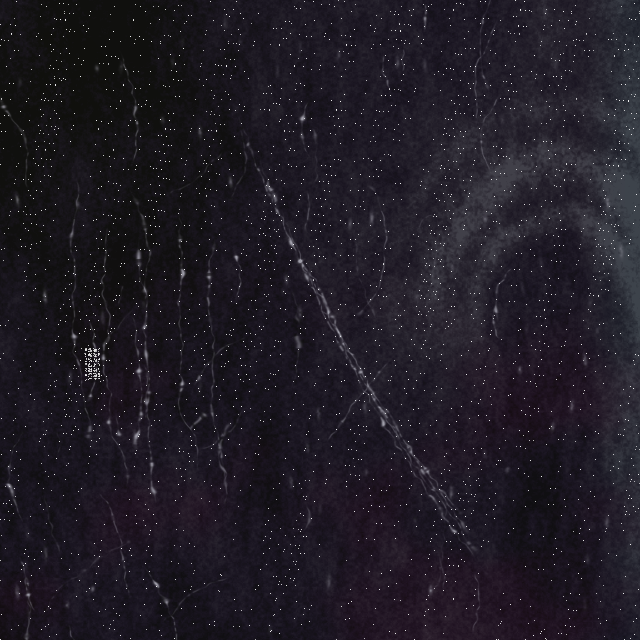
This texture is drawn by a Shadertoy shader. Its source:

```glsl
// Dark scratched film: violet-black grain, beaded hairline scratches, smudged arches and white dust
const vec3 BLACK  = vec3(0.063, 0.058, 0.070);
const vec3 INDIGO = vec3(0.102, 0.083, 0.132);
const vec3 SLATE  = vec3(0.152, 0.137, 0.178);
const vec3 ASH    = vec3(0.225, 0.218, 0.255);
const vec3 SILVER = vec3(0.620, 0.615, 0.660);
const vec3 DUST   = vec3(0.950);
const vec3 PLUM_TINT = vec3(0.022, -0.010, 0.000);
const vec3 TEAL_TINT = vec3(-0.015, 0.012, 0.008);
const vec3 SOOT_TINT = vec3(-0.002, 0.004, -0.018);

const float GRAIN_CELLS = 512.0;     // finest grain and dust, cells per side
const float DUST_SHARE = 0.0046;
const float CLUMP_SHARE = 0.5;       // dust density inside the small clump
const vec2  CLUMP_CENTRE = vec2(0.145, 0.432);
const vec2  CLUMP_HALF = vec2(0.012, 0.026);
const vec2  ARCH_CENTRE = vec2(0.87, 0.50);
const int   SCRATCHES = 46;
const int   LONG_SCRATCHES = 5;
const int   STRANDS = 4;
const int   DABS = 70;
const float HAIR_WIDTH = 0.0021;

float hash(vec2 p) {
    return fract(sin(dot(p, vec2(12.9898, 78.233))) * 43758.5453);
}

float noise(vec2 p) {
    vec2 i = floor(p), f = fract(p);
    f = f * f * (3.0 - 2.0 * f);
    return mix(mix(hash(i), hash(i + vec2(1, 0)), f.x),
               mix(hash(i + vec2(0, 1)), hash(i + vec2(1, 1)), f.x), f.y);
}

float fbm(vec2 p) {
    float sum = 0.0, amp = 0.5;
    for (int i = 0; i < 4; i++) {
        sum += amp * noise(p);
        p = p * 2.03 + 17.1;
        amp *= 0.5;
    }
    return sum / 0.9375;
}

float bump(float x, float width) {
    return exp(-x * x / (width * width));
}

// Beaded hairline; tilt is measured clockwise from vertical
float scratch(vec2 uv, vec2 centre, float tilt, float halfLen, float bend, float wander, float seed) {
    vec2 q = uv - centre;
    float along = dot(q, vec2(sin(tilt), cos(tilt)));
    float across = dot(q, vec2(cos(tilt), -sin(tilt)));
    float s = along / halfLen;
    if (abs(s) > 1.0) return 0.0;
    float wobble = wander * (noise(vec2(along * 18.0, seed)) - 0.5)
                 + 0.005 * (noise(vec2(along * 90.0, seed + 5.0)) - 0.5);
    float d = across - bend * halfLen * s * s - wobble;
    float bead = pow(noise(vec2(along * 70.0, seed + 9.0)), 5.0);
    float gaps = smoothstep(0.15, 0.85, noise(vec2(along * 210.0, seed + 3.0)));
    float line = bump(d, HAIR_WIDTH * (0.6 + 1.3 * bead));
    return line * (0.2 + 0.8 * gaps) * (0.4 + 1.3 * bead) * (1.0 - smoothstep(0.75, 1.0, abs(s)));
}

float scatteredScratches(vec2 uv) {
    float sum = 0.0;
    for (int i = 0; i < SCRATCHES; i++) {
        float k = float(i) + 1.0;
        vec2 centre = vec2(hash(vec2(k, 1.3)) * 0.78, hash(vec2(k, 2.7)));
        float tilt = -0.04 + 0.5 * (hash(vec2(k, 3.1)) - 0.5);
        if (hash(vec2(k, 4.9)) > 0.82) tilt += 0.75;
        float halfLen = mix(0.018, 0.11, pow(hash(vec2(k, 5.7)), 2.0));
        float bend = 0.7 * (hash(vec2(k, 6.1)) - 0.5);
        float strength = mix(0.3, 1.0, hash(vec2(k, 7.3)));
        sum += strength * scratch(uv, centre, tilt, halfLen, bend, 0.012, k * 13.0);
    }
    for (int i = 0; i < LONG_SCRATCHES; i++) {
        float k = float(i);
        vec2 centre = vec2(0.115 + 0.055 * k, 0.22 + 0.4 * hash(vec2(k, 8.2)));
        sum += 0.75 * scratch(uv, centre, -0.06, 0.22, 0.06, 0.02, 211.0 + 9.0 * k);
    }
    return sum;
}

// Long bundle running down to the right, with one short stroke across it
float diagonalBundle(vec2 uv) {
    float sum = 0.8 * scratch(uv, vec2(0.555, 0.375), 0.65, 0.085, 0.05, 0.004, 311.0);
    for (int i = 0; i < STRANDS; i++) {
        float k = float(i);
        vec2 centre = vec2(0.538 + 0.016 * k, 0.45 - 0.022 * k);
        sum += 0.8 * scratch(uv, centre, -0.49 - 0.02 * k, 0.43 - 0.06 * k, 0.08, 0.005, 401.0 + 7.0 * k);
    }
    return sum;
}

// Small soft upright flecks
float dabs(vec2 uv) {
    float sum = 0.0;
    for (int i = 0; i < DABS; i++) {
        float k = float(i) + 1.0;
        vec2 q = uv - vec2(hash(vec2(k, 11.3)), hash(vec2(k, 12.9)));
        vec2 size = vec2(0.003, 0.004 + 0.007 * hash(vec2(k, 13.7)));
        float glow = mix(0.12, 0.6, pow(hash(vec2(k, 14.1)), 2.0));
        q.x += 0.3 * q.y * (hash(vec2(k, 15.5)) - 0.5);
        sum += glow * exp(-dot(q / size, q / size));
    }
    return sum * (0.4 + 0.9 * noise(uv * 260.0));
}

float arches(vec2 uv) {
    vec2 q = uv - ARCH_CENTRE;
    float r = length(q * vec2(1.0, 0.8)) + 0.03 * (fbm(uv * 9.0) - 0.5);
    float rings = bump(r - 0.125, 0.017) + 1.1 * bump(r - 0.19, 0.028) + 0.5 * bump(r - 0.265, 0.016);
    return rings * smoothstep(-0.08, 0.12, q.y) * (0.35 + 0.9 * fbm(uv * 14.0));
}

float dust(vec2 uv) {
    vec2 g = uv * GRAIN_CELLS;
    vec2 fromClump = abs(uv - CLUMP_CENTRE) - CLUMP_HALF;
    float share = max(fromClump.x, fromClump.y) < 0.0 ? CLUMP_SHARE : DUST_SHARE;
    vec2 edge = abs(fract(g) - 0.5);
    float grain = 1.0 - smoothstep(0.38, 0.5, max(edge.x, edge.y));
    float glint = mix(0.65, 1.0, hash(floor(g) + 4.61));
    return grain * glint * step(hash(floor(g) + 0.37), share);
}

void mainImage(out vec4 fragColor, in vec2 fragCoord) {
    vec2 uv = fragCoord / iResolution.xy;

    // Broad light: black upper left, paler right edge, cloudy vertical streaks
    vec2 shade = (uv - vec2(0.10, 0.86)) * vec2(1.0, 0.75);
    float soot = exp(-10.0 * dot(shade, shade));
    float rim = smoothstep(0.90, 1.0, uv.x);
    float light = 1.10 - 1.0 * soot;
    light += 0.55 * smoothstep(0.25, 0.9, uv.x) * smoothstep(0.1, 0.8, uv.y);
    light += 1.9 * (fbm(uv * vec2(7.0, 4.0)) - 0.5) + 1.3 * (fbm(uv * vec2(60.0, 22.0)) - 0.5);
    light += rim * (0.3 + 1.4 * fbm(uv * vec2(22.0, 11.0)));
    light += 1.6 * arches(uv) * (0.6 + 0.8 * noise(uv * 250.0));
    light += 0.9 * (noise(uv * 210.0) - 0.5) + 0.6 * (noise(uv * GRAIN_CELLS) - 0.5);

    vec3 color = mix(BLACK, INDIGO, clamp(light, 0.0, 1.0));
    color = mix(color, SLATE, clamp(light - 1.0, 0.0, 1.0));
    color = mix(color, ASH, clamp(light - 2.0, 0.0, 1.4));
    color += PLUM_TINT * smoothstep(0.45, 0.75, fbm(uv * 5.0 + 31.0)) * (1.0 - smoothstep(0.3, 0.65, uv.y));
    color += TEAL_TINT * rim + SOOT_TINT * soot;

    // Scratches and flecks, then dust on top
    float marks = scatteredScratches(uv) + diagonalBundle(uv) + dabs(uv);
    color = mix(color, SILVER, clamp(marks, 0.0, 1.0));
    color = mix(color, DUST, dust(uv));
    fragColor = vec4(color, 1.0);
}
```
